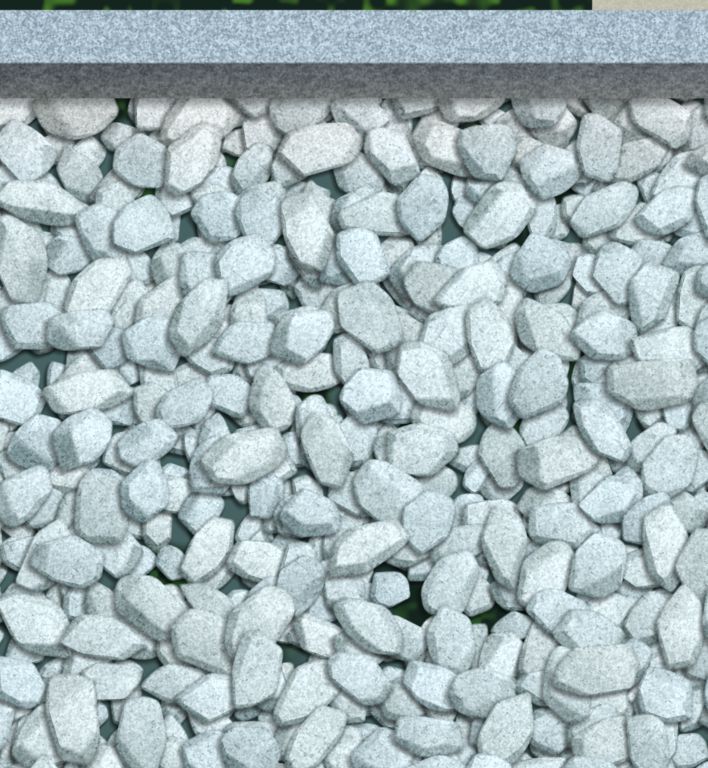
Give the GLSL for this texture, as a WebGL 2 fragment shader.

```glsl
#version 300 es
precision highp float;
// Bed of pale crushed stone with mossy gaps below a speckled granite curb.
#define CELL 0.049        // spacing of the smallest stones
#define LAYERS 3          // stone layers, small to large
#define SIDES 7           // facets around one stone
#define GRAIN 0.24        // strength of mineral speckle
#define SHADOW 0.50       // darkness of stone shadows
#define MOSS_LEVEL 0.88   // noise level above which stones are missing
#define MOSS_SCALE 15.0   // frequency of the mossy gaps
#define BED_TOP 0.872     // upper edge of the stones
#define CURB_EDGE 0.918   // fold between curb front and curb top
#define CURB_BACK 0.987   // rear edge of the curb
#define PAVING_X 0.771    // left end of the beige paving
uniform vec2 u_resolution;
out vec4 fragColor;

const float TAU = 6.28319;
const vec2 LIGHT_DIR = vec2(0.55, 0.83);
const vec3 STONE_DARK = vec3(0.23, 0.32, 0.32);
const vec3 STONE_LIGHT = vec3(0.85, 0.92, 0.94);
const vec3 SOIL = vec3(0.08, 0.14, 0.12);
const vec3 MOSS = vec3(0.16, 0.32, 0.16);

vec3 hash3(vec2 p) {
  vec3 q = fract(p.xyx * vec3(0.1031, 0.1030, 0.0973));
  q += dot(q, q.yxz + 33.33);
  return fract((q.xxy + q.yzz) * q.zyx);
}
float noise(vec2 p) {
  vec2 i = floor(p), f = fract(p);
  f = f * f * (3.0 - 2.0 * f);
  return mix(mix(hash3(i).x, hash3(i + vec2(1, 0)).x, f.x),
             mix(hash3(i + vec2(0, 1)).x, hash3(i + vec2(1, 1)).x, f.x), f.y);
}
// Fine crystals plus coarser mottling, centred on zero.
float speckle(vec2 p) {
  p = mat2(0.8, 0.6, -0.6, 0.8) * p;
  return (noise(p * 410.0) - 0.5) + 0.45 * (noise(p * 205.0 + 7.0) - 0.5);
}
// Faceted stone: x = signed distance in stone units, y = facet brightness.
vec2 stone(vec2 q, vec2 light, vec2 seed) {
  vec3 top = hash3(seed + 3.7);
  float outline = -1.0;
  float height = 0.36 + dot(q, top.xy - 0.5) * 0.5;
  float shade = 0.84 + 0.20 * top.z + 0.10 * dot(q, light);
  for (int k = 0; k < SIDES; k++) {
    vec3 h = hash3(seed + float(k) * 17.3);
    float a = (float(k) + 0.75 * h.x) * TAU / float(SIDES);
    vec2 dir = vec2(cos(a), sin(a));
    float d = dot(q, dir) - mix(0.80, 1.0, h.y);
    float blend = max(0.2 - abs(outline - d), 0.0);
    outline = max(outline, d) + blend * blend * 1.25;
    // Each side rises inward until it meets the top face.
    float rise = -d * mix(0.6, 3.4, h.z);
    float side = 0.71 + 0.27 * dot(dir, light) + 0.12 * (h.x - 0.5);
    shade = mix(shade, side, smoothstep(-0.09, 0.09, height - rise));
    height = min(height, rise);
  }
  return vec2(outline, shade);
}
vec3 stoneBed(vec2 p, float px) {
  // Grey grit below the stones, dark and mossy in the open gaps.
  float tuft = noise(p * 95.0) * noise(p * 42.0 + 5.0);
  float open = smoothstep(0.62, 0.82, noise(p * MOSS_SCALE + 4.0));
  vec3 col = mix(STONE_DARK * 1.2, mix(SOIL, MOSS, smoothstep(0.1, 0.5, tuft)), open);
  float pits = smoothstep(0.74, 0.95, noise(mat2(0.8, 0.6, -0.6, 0.8) * p * 260.0));
  float mineral = 0.13 * (noise(p * 34.0) - 0.5) + GRAIN * speckle(p) - 0.17 * pits;
  // Paint scattered stones from the lowest layer upward.
  for (int layer = 0; layer < LAYERS; layer++) {
    float level = float(layer);
    float cell = CELL * (1.0 + 0.27 * level);
    for (int n = 0; n < 25; n++) {
      vec2 id = floor(p / cell) + vec2(n % 5 - 2, 2 - n / 5);
      vec2 seed = id + 61.0 * level + 100.0;
      vec3 place = hash3(seed), form = hash3(seed + 211.0);
      vec2 center = (id + 0.5 + (place.xy - 0.5) * 0.66) * cell;
      vec2 offset = p - center;
      if (length(offset) > cell * 1.25 || place.z > 1.0 - 0.07 * level) continue;
      if (noise(center * MOSS_SCALE + 4.0) > MOSS_LEVEL) continue;
      float angle = 0.5 + (form.x - 0.5) * 2.9;
      float c = cos(angle), s = sin(angle);
      mat2 turn = mat2(c, -s, s, c);
      vec2 size = cell * vec2(mix(0.54, 0.84, form.y), mix(0.40, 0.52, form.z));
      vec2 light = turn * LIGHT_DIR;
      vec2 body = stone(turn * offset / size, light, seed);
      float shadow = stone(turn * (offset + LIGHT_DIR * 0.0045) / size, light, seed).x;
      col *= 1.0 - SHADOW * smoothstep(0.16, -0.10, shadow);
      // Mineral colour, darker at the rim and in lower layers.
      float dist = body.x * size.y;
      float tone = body.y + mineral - 0.03 * (2.0 - level);
      tone -= 0.14 * smoothstep(-0.003, 0.0, dist);
      vec3 rock = mix(STONE_DARK, STONE_LIGHT, clamp(tone, 0.0, 1.12));
      rock += vec3(0.022, 0.0, -0.018) * (form.y - 0.5);
      rock += vec3(0.02, -0.02, -0.03) * smoothstep(0.72, BED_TOP, p.y);
      col = mix(col, rock, 1.0 - smoothstep(-px, px, dist));
    }
  }
  // Contact shade under the curb.
  return col * mix(0.65, 1.0, smoothstep(0.0, 0.018, BED_TOP - p.y));
}
vec3 curbAndBorder(vec2 p, float px) {
  float grain = speckle(p);
  float streak = noise(p * vec2(120.0, 260.0) + 13.0) - 0.5;
  float rise = (p.y - BED_TOP) / (CURB_EDGE - BED_TOP);
  vec3 front = mix(vec3(0.40, 0.42, 0.42), vec3(0.32, 0.35, 0.37), rise);
  front += 0.06 * p.x + 0.12 * grain + 0.09 * streak;
  vec3 top = vec3(0.66, 0.74, 0.79) + 0.24 * grain + 0.03 * streak;
  // Planting and paving behind the curb.
  float leaf = noise(p * 65.0) + 0.35 * exp(-400.0 * (p.x - 0.53) * (p.x - 0.53));
  vec3 back = mix(SOIL, vec3(0.30, 0.53, 0.16), smoothstep(0.55, 1.1, leaf));
  vec3 paving = vec3(0.76, 0.75, 0.68) + 0.06 * grain;
  back = mix(back, paving, smoothstep(-px, px, p.x - PAVING_X));
  vec3 col = mix(front, top, smoothstep(-1.5 * px, 1.5 * px, p.y - CURB_EDGE));
  return mix(col, back, smoothstep(-px, px, p.y - CURB_BACK));
}
void main() {
  float px = 1.0 / u_resolution.y;
  vec2 p = gl_FragCoord.xy * px;
  float curbMask = smoothstep(-px, px, p.y - BED_TOP);
  vec3 col = mix(stoneBed(p, px), curbAndBorder(p, px), curbMask);
  fragColor = vec4(clamp(col, 0.0, 1.0), 1.0);
}
```
